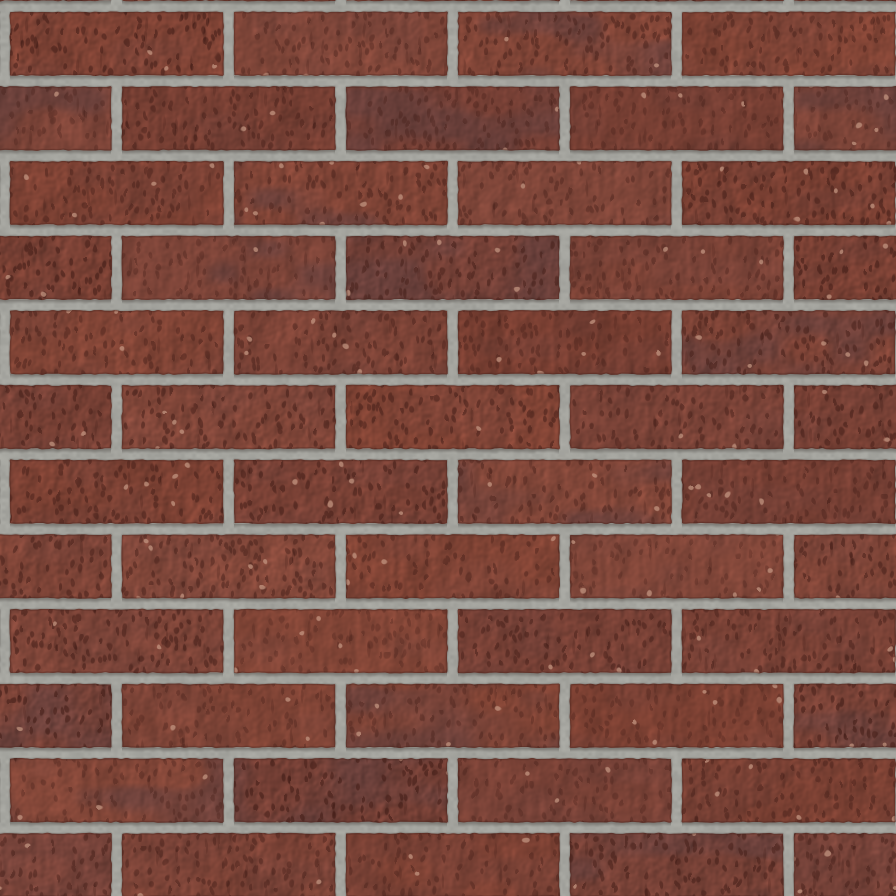
Give the GLSL for this texture, as a Shadertoy shader.

```glsl
// Seamless running-bond wall of rough red bricks with pale grey mortar.

const vec2 BRICKS = vec2(4.0, 12.0);             // repeats across and down
const vec2 ORIGIN = vec2(-0.021, 0.086);         // joint offset, in bricks
const vec2 HALF_BRICK = vec2(0.1191, 0.0355);    // half size, in canvas units

const vec3 RED    = vec3(0.535, 0.280, 0.215);
const vec3 DARK   = vec3(0.455, 0.235, 0.190);
const vec3 PLUM   = vec3(0.400, 0.255, 0.245);
const vec3 PIT    = vec3(0.270, 0.120, 0.095);
const vec3 SPECK  = vec3(0.760, 0.580, 0.500);
const vec3 MORTAR = vec3(0.645, 0.645, 0.622);
const vec3 SHADE  = vec3(0.460, 0.450, 0.430);

float hash(vec2 p) {
    vec3 a = fract(p.xyx * 0.1031);
    a += dot(a, a.yzx + 33.33);
    return fract((a.x + a.y) * a.z);
}

// Value noise on a whole-number grid that wraps over the unit square.
float wrapNoise(vec2 uv, vec2 grid) {
    vec2 p = uv * grid, i = floor(p), f = fract(p);
    f = f * f * (3.0 - 2.0 * f);
    vec2 a = mod(i, grid), b = mod(i + 1.0, grid);
    return mix(mix(hash(a), hash(vec2(b.x, a.y)), f.x),
               mix(hash(vec2(a.x, b.y)), hash(b), f.x), f.y);
}

// Wrapping cellular noise: distance to the nearest point, and its random id.
vec2 cellular(vec2 uv, vec2 grid) {
    vec2 p = uv * grid, i = floor(p);
    vec2 nearest = vec2(9.0, 0.0);
    for (int y = -1; y <= 1; y++)
    for (int x = -1; x <= 1; x++) {
        vec2 cell = i + vec2(x, y);
        vec2 key = mod(cell, grid);
        vec2 point = cell + vec2(hash(key + 17.0), hash(key + 59.0));
        float d = length(p - point);
        if (d < nearest.x) nearest = vec2(d, hash(key + 131.0));
    }
    return nearest;
}

// Round marks on a random share of the cells.
float marks(vec2 uv, vec2 grid, float share, float radius) {
    vec2 c = cellular(uv, grid);
    return step(1.0 - share, c.y) * (1.0 - smoothstep(radius * 0.5, radius, c.x));
}

float relief(vec2 uv) {
    return 0.6 * wrapNoise(uv, vec2(150.0, 110.0)) + 0.4 * wrapNoise(uv, vec2(256.0, 230.0));
}

float boxDistance(vec2 p, vec2 halfSize, float radius) {
    vec2 d = abs(p) - halfSize + radius;
    return length(max(d, 0.0)) + min(max(d.x, d.y), 0.0) - radius;
}

vec3 brickColor(vec2 uv, vec2 id, float edge) {
    float tone = hash(id + 7.0), rough = hash(id + 23.0), bruise = hash(id + 41.0);
    vec3 color = mix(RED, DARK, tone * 0.75);
    color = mix(color, color * vec3(0.98, 1.05, 1.13), hash(id + 71.0));

    // Smoky patches, strongest on a few bricks
    float smoke = smoothstep(0.35, 0.85, wrapNoise(uv, vec2(20.0, 36.0)));
    color = mix(color, PLUM, smoke * (0.15 + 0.5 * step(0.8, bruise)));

    // Grain lit from the upper left, and vertical drag lines
    float slope = relief(uv) - relief(uv + vec2(-0.0022, 0.0022));
    float streak = wrapNoise(uv, vec2(190.0, 30.0)) - 0.5;
    color *= 1.0 + slope * mix(0.18, 0.34, rough) + streak * 0.14;
    color *= 0.97 + 0.10 * (wrapNoise(uv, vec2(56.0, 60.0)) - 0.5);

    // Upright pits, long cracks and pale grit
    vec2 warp = 0.004 * vec2(wrapNoise(uv, vec2(110.0)), wrapNoise(uv, vec2(90.0)));
    float pits = marks(uv + warp, vec2(150.0, 84.0), 0.35, 0.46);
    float cracks = marks(uv + warp * 0.4, vec2(130.0, 26.0), 0.10, 0.28);
    color = mix(color, PIT, pits * mix(0.3, 0.62, rough) + cracks * 0.25);
    color = mix(color, SPECK, 0.75 * marks(uv + warp, vec2(72.0), 0.035, 0.26));

    // Darkened rim
    return mix(color, PIT, 0.45 * smoothstep(-0.0026, 0.0, edge));
}

vec3 mortarColor(vec2 uv, vec2 local, float edge) {
    float sand = wrapNoise(uv, vec2(240.0)) - 0.5;
    float cloud = wrapNoise(uv, vec2(48.0, 96.0)) - 0.5;
    vec3 color = MORTAR * (1.0 + 0.07 * sand + 0.05 * cloud);
    // Shadow cast below each brick, fainter along its other sides
    float below = step(local.y, -HALF_BRICK.y) * step(abs(local.x), HALF_BRICK.x);
    float reach = mix(0.0022, 0.0058, below);
    float shadow = 1.0 - smoothstep(0.0, reach, edge);
    return mix(color, SHADE, shadow * mix(0.45, 0.85, below));
}

void mainImage(out vec4 fragColor, in vec2 fragCoord) {
    vec2 uv = fragCoord / iResolution.xy;
    float pixel = 1.0 / min(iResolution.x, iResolution.y);

    // Brick layout: every other course shifts by half a brick
    vec2 p = uv * BRICKS + ORIGIN;
    p.x += 0.5 * (1.0 - mod(floor(p.y), 2.0));
    vec2 id = mod(floor(p), BRICKS);
    vec2 local = (fract(p) - 0.5) / BRICKS;

    // Slightly chipped outline
    float chips = wrapNoise(uv, vec2(170.0)) - 0.5;
    float edge = boxDistance(local, HALF_BRICK, 0.0012) + 0.0014 * chips;

    float mortar = smoothstep(-0.6 * pixel, 0.6 * pixel, edge);
    vec3 color = mix(brickColor(uv, id, edge), mortarColor(uv, local, edge), mortar);
    fragColor = vec4(color, 1.0);
}
```
